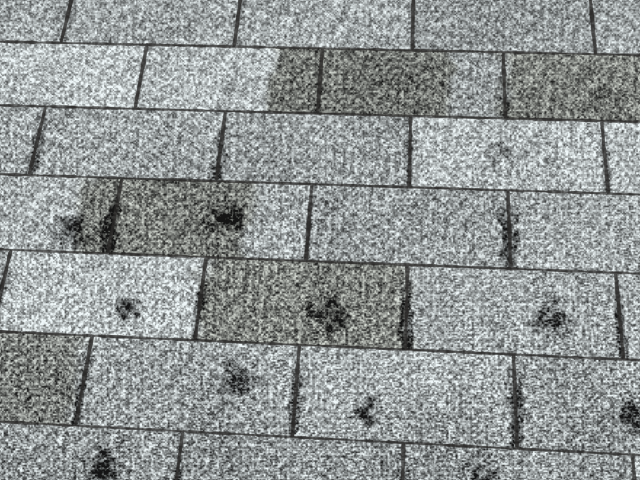
This texture is drawn by a Shadertoy shader. Its source:

```glsl
// Weathered grey roof shingles: half-offset courses of speckled tabs seen in slight perspective.

const vec3 COOL_TINT = vec3(0.965, 1.0, 1.005);
const vec3 MOSS_TINT = vec3(0.975, 1.0, 0.965);
const vec3 GAP_COLOR = vec3(0.17, 0.165, 0.16);
const float COURSE_GAP = 0.0026;   // half widths, in canvas heights
const float TAB_GAP = 0.0038;

float hash(vec2 p) {
    return fract(sin(dot(p, vec2(127.1, 311.7))) * 43758.5453);
}

float noise(vec2 p) {
    vec2 i = floor(p), f = fract(p);
    f = f * f * (3.0 - 2.0 * f);
    return mix(mix(hash(i), hash(i + vec2(1, 0)), f.x),
               mix(hash(i + vec2(0, 1)), hash(i + vec2(1, 1)), f.x), f.y);
}

// Roof plane: x counts tabs, y counts courses downward, z is the perspective scale.
vec3 roofPlane(vec2 q) {
    float w = 1.0 + 0.0339 * q.x + 0.3185 * q.y;
    float across = 2.822 * (q.x - 0.861 + 0.022 * q.y) / w;
    float down = (8.40 * q.y - 0.1346 * q.x + 0.298) / w;
    return vec3(across, down, w);
}

// Soft-ended run of differently toned granules within one course.
float run(float u, float row, float course, float from, float to) {
    float inside = smoothstep(from - 0.05, from + 0.05, u)
                 * (1.0 - smoothstep(to - 0.05, to + 0.05, u));
    return inside * (1.0 - step(0.5, abs(row - course)));
}

float darkRuns(float u, float row) {
    return run(u, row, 1.0, -0.78, 0.22) + run(u, row, 1.0, 0.5, 3.0)
         + run(u, row, 3.0, -1.67, -0.80) + run(u, row, 4.0, -1.0, 0.0)
         + 0.8 * run(u, row, 5.0, -3.0, -1.53);
}

float lightRuns(float u, float row) {
    return run(u, row, 1.0, -4.0, -0.78) + run(u, row, 2.0, 0.0, 3.0)
         + 0.7 * run(u, row, 3.0, -4.0, -1.67) + run(u, row, 4.0, -2.0, -1.0);
}

float granules(vec2 q) {
    return 0.46 * (noise(q * 205.0) - 0.5) + 0.42 * (noise(q * 330.0 + 17.0) - 0.5);
}

// One ragged dirt spot at a random place in some of the tabs.
float stain(vec2 local, vec2 id, vec2 q) {
    vec2 center = vec2(0.2 + 0.6 * hash(id + 3.1), 0.4 + 0.35 * hash(id + 8.7));
    float radius = mix(0.18, 0.36, hash(id + 5.3));
    float d = length((local - center) * vec2(2.7, 1.0));
    d += 0.3 * (noise(q * 70.0) - 0.5);
    return (1.0 - smoothstep(0.0, radius, d)) * step(0.35, hash(id + 1.9));
}

float line(float dist, float halfWidth, float blur) {
    return 1.0 - smoothstep(halfWidth - blur, halfWidth + blur, dist);
}

void mainImage(out vec4 fragColor, in vec2 fragCoord) {
    vec2 q = vec2(fragCoord.x, iResolution.y - fragCoord.y) / iResolution.y;
    float blur = max(0.8 / iResolution.y, 0.0012);

    // Tab layout, with slightly uneven edges
    vec3 roof = roofPlane(q);
    float row = floor(roof.y);
    float shifted = roof.x + 0.5 * mod(row, 2.0);
    vec2 id = vec2(floor(shifted), row);
    vec2 local = vec2(fract(shifted), fract(roof.y));
    float wobble = 0.0022 * (noise(q * 60.0) - 0.5);
    float tabDist = abs(local.x - round(local.x)) * roof.z / 2.822 + wobble;
    float courseDist = abs(local.y - round(local.y)) * roof.z / (8.40 - 0.3185 * roof.y) + wobble;

    // Tone of each tab and its granules
    float ragged = roof.x + 0.1 * (noise(q * 35.0) - 0.5);
    float dark = darkRuns(ragged, row);
    float tone = 0.645 + 0.07 * (hash(id) - 0.5) - 0.16 * dark + 0.1 * lightRuns(ragged, row);
    tone += 0.07 * (noise(q * 9.0) - 0.5) - 0.05 * smoothstep(0.65, 1.0, q.y);
    tone += granules(q) * mix(0.9, 1.15, q.y);

    // Dirt in the tabs and around some of the upright gaps
    float age = smoothstep(0.8, 3.5, roof.y);
    tone -= 0.42 * age * stain(local, id, q);
    vec2 jointId = vec2(floor(shifted + 0.5), row);
    float spread = 0.022 * hash(jointId + 4.4) * noise(q * 55.0 + 9.0);
    float grime = line(tabDist, TAB_GAP + spread, 0.004) * smoothstep(0.1, 0.5, local.y);
    tone -= 0.3 * mix(0.3, 1.0, age) * grime;

    // Gaps between tabs and the shadow under each course
    vec3 color = clamp(tone, 0.08, 0.97) * mix(COOL_TINT, MOSS_TINT, min(dark, 1.0));
    float tabGap = line(tabDist, TAB_GAP, blur) * mix(0.7, 1.0, noise(q * 80.0));
    float courseGap = line(courseDist, COURSE_GAP, blur) * mix(0.65, 1.0, noise(q * 90.0));
    color = mix(color, GAP_COLOR, 0.95 * max(tabGap, courseGap));
    fragColor = vec4(color, 1.0);
}
```
